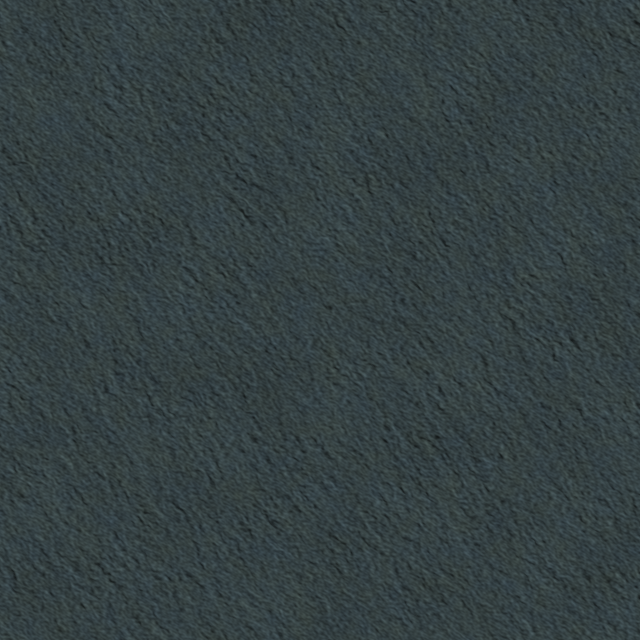
A three.js fragment shader for this texture:

```glsl
// Dark slate-coloured rough surface with long diagonal creases and fine grain.
varying vec2 vUv;

const vec3 SLATE = vec3(0.207, 0.253, 0.260);
const vec3 COOL_SHIFT = vec3(-0.008, -0.002, 0.016);
const float CREASE_ANGLE = -0.93;            // radians from horizontal
const float GRAIN_ANGLE = -0.55;
const vec2 LEDGE_FREQ = vec2(15.0, 46.0);    // cells along, across
const vec2 RIDGE_FREQ = vec2(46.0, 105.0);
const vec2 GRAIN_FREQ = vec2(105.0, 190.0);
const vec2 GRIT_FREQ = vec2(150.0, 270.0);
const vec2 LIGHT_STEP = vec2(0.0032, 0.0024);
const float LEDGE_SOFTNESS = 0.11;
const float LEDGE_HEIGHT = 0.22;
const float RELIEF_CONTRAST = 0.50;
const float GRIT_CONTRAST = 0.33;
const float CREASE_DARKNESS = 0.13;
const float PATCH_CONTRAST = 0.09;
const float WARP = 0.005;

// Sine-free hash giving a unit gradient per lattice cell.
vec2 hashGradient(vec2 cell) {
  vec3 h = fract(cell.xyx * vec3(0.1031, 0.1030, 0.0973));
  h += dot(h, h.yzx + 33.33);
  return normalize(fract((h.xx + h.yz) * h.zy) - 0.4999);
}

// Gradient noise, centred on zero.
float noise(vec2 p) {
  vec2 cell = floor(p);
  vec2 f = fract(p);
  vec2 u = f * f * f * (f * (f * 6.0 - 15.0) + 10.0);
  vec2 e = vec2(1.0, 0.0);
  float a = dot(hashGradient(cell), f);
  float b = dot(hashGradient(cell + e.xy), f - e.xy);
  float c = dot(hashGradient(cell + e.yx), f - e.yx);
  float d = dot(hashGradient(cell + e.xx), f - e.xx);
  return mix(mix(a, b, u.x), mix(c, d, u.x), u.y);
}

// Noise stretched along a direction.
float streaks(vec2 p, float angle, vec2 freq, float seed) {
  vec2 along = vec2(cos(angle), sin(angle));
  vec2 local = vec2(dot(p, along), dot(p, vec2(-along.y, along.x)));
  return noise(local * freq + seed);
}

// Long stepped ledges, overlaid with ridges and grain.
float surfaceHeight(vec2 p) {
  float ledge = streaks(p, CREASE_ANGLE, LEDGE_FREQ, 211.3);
  return LEDGE_HEIGHT * smoothstep(-LEDGE_SOFTNESS, LEDGE_SOFTNESS, ledge)
       + 0.48 * streaks(p, CREASE_ANGLE + 0.08, RIDGE_FREQ, 347.7)
       + 0.34 * streaks(p, GRAIN_ANGLE, GRAIN_FREQ, 523.1);
}

void main() {
  // Bend the creases at two scales so that their edges are jagged.
  vec2 bend = vec2(noise(vUv * 34.0 + 71.7), noise(vUv * 34.0 + 137.2));
  vec2 jag = vec2(noise(vUv * 92.0 + 29.6), noise(vUv * 92.0 + 187.4));
  vec2 p = vUv + WARP * (bend + 0.6 * jag);

  // Side-lit relief, with the steepest shaded faces sunk into dark creases.
  float relief = surfaceHeight(p + LIGHT_STEP * 0.5)
               - surfaceHeight(p - LIGHT_STEP * 0.5);
  float roughness = 1.0 + 0.5 * noise(vUv * 11.0 + 19.4);
  float crease = smoothstep(0.16, 0.55, -relief * roughness);

  // Fine grit and broad tonal patches.
  float grit = streaks(vUv, GRAIN_ANGLE, GRIT_FREQ, 811.9);
  float tone = noise(vUv * 9.0 + 43.8);
  float light = 1.0 + RELIEF_CONTRAST * relief * roughness
              + GRIT_CONTRAST * grit
              + PATCH_CONTRAST * tone
              - CREASE_DARKNESS * crease;

  // Drift between cool blue and neutral grey-green.
  float hue = noise(vUv * 21.0 + 91.6) + 0.8 * noise(vUv * 58.0 + 163.5);
  vec3 color = (SLATE + COOL_SHIFT * hue) * light;
  gl_FragColor = vec4(color, 1.0);
}
```
